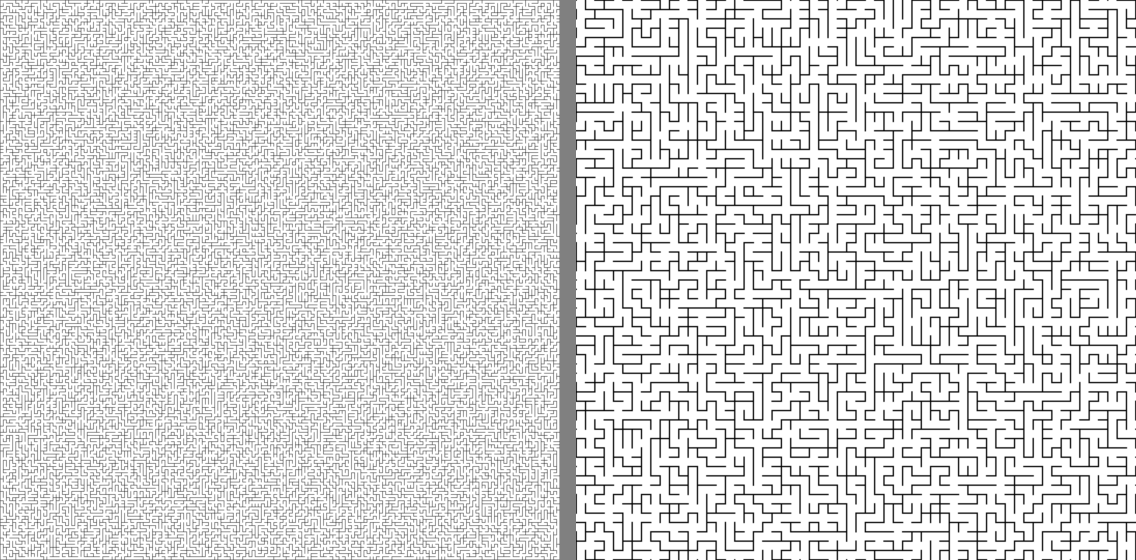
Left, the full canvas; right, a detail of the centre.
This pattern is drawn by a Shadertoy shader. Its source:

```glsl
// Draws a dense square maze of thin dark walls on white paper.

#define CELLS 180.0       // maze cells along each side
#define LINE 0.137        // wall thickness, in cells
#define SOFTNESS 1.0      // radius of the smoothing tent, in pixels
#define LOOP_STEPS 10     // longest closed loop that is broken up
#define YIELD_GAP 0.15    // rank lead at which a wall yields to its rival
#define PAPER vec3(1.0)
#define INK vec3(0.0)

float hash(vec2 p) {
    return fract(sin(dot(p, vec2(127.1, 311.7))) * 43758.5453);
}

// Unit step for index 0..3: right, left, down, up
vec2 stepOf(float k) {
    return k < 1.5 ? vec2(1.0 - 2.0 * k, 0.0) : vec2(0.0, 2.0 * k - 5.0);
}

bool isInside(vec2 node) {
    return all(greaterThan(node, vec2(0.5))) && all(lessThan(node, vec2(CELLS - 0.5)));
}

// x: preferred direction index, y: rank. Spreads walls evenly by turning
// aside when a clearly higher ranked neighbour aims at the same node.
vec2 preference(vec2 node) {
    float h = 4.0 * hash(node);
    float way = floor(h), rank = fract(h);
    vec2 dir = stepOf(way), target = node + dir;
    for (int k = 0; k < 4; k++) {
        vec2 side = stepOf(float(k));
        float rival = 4.0 * hash(target + side);
        bool sameTarget = distance(stepOf(floor(rival)), -side) < 0.5;
        if (sameTarget && fract(rival) > rank + YIELD_GAP)
            return vec2(mod(way + 2.0, 4.0), rank);
    }
    return vec2(way, rank);
}

// Follows the preferences from node + dir; true if they lead back to node.
// topRank receives the highest rank met on the way.
bool leadsBack(vec2 node, vec2 dir, out float topRank) {
    vec2 at = node + dir;
    topRank = 0.0;
    for (int i = 0; i < LOOP_STEPS; i++) {
        if (distance(at, node) < 0.5) return true;
        if (!isInside(at)) return false;
        vec2 wish = preference(at);
        topRank = max(topRank, wish.y);
        at += stepOf(wish.x);
    }
    return false;
}

// Each inner node grows one wall; the top node of a loop turns elsewhere
vec2 wallFrom(vec2 node) {
    if (!isInside(node)) return vec2(0.0);
    vec2 wish = preference(node);
    float topRank;
    vec2 dir = stepOf(wish.x);
    if (!leadsBack(node, dir, topRank) || wish.y < topRank) return dir;
    for (int k = 1; k < 4; k++) {
        dir = stepOf(mod(wish.x + float(k), 4.0));
        if (!leadsBack(node, dir, topRank)) return dir;
    }
    return dir;
}

// Integral of a unit tent from -1 to u
float tentArea(float u) {
    u = clamp(u, -1.0, 1.0);
    return 0.5 + u - 0.5 * u * abs(u);
}

// Share of a tent of the given radius around x that lies between lo and hi
float coverage(float x, float lo, float hi, float radius) {
    return tentArea((hi - x) / radius) - tentArea((lo - x) / radius);
}

void mainImage(out vec4 fragColor, in vec2 fragCoord) {
    // Square grid with the outer frame lying fully on the canvas
    float size = min(iResolution.x, iResolution.y);
    float scale = (CELLS + LINE) / size;
    vec2 p = (fragCoord - 0.5 * (iResolution.xy - size)) * scale - 0.5 * LINE;
    vec2 node = clamp(floor(p + 0.5), 0.0, CELLS);
    vec2 q = p - node;

    float radius = min(SOFTNESS * scale, 0.42);
    float halfLine = 0.5 * LINE;
    float acrossX = coverage(q.x, -halfLine, halfLine, radius);
    float acrossY = coverage(q.y, -halfLine, halfLine, radius);

    // The joint, then the four possible arms around it
    float ink = acrossX * acrossY;
    vec2 own = wallFrom(node);
    bool onFrame = !isInside(node);
    for (int k = 0; k < 4; k++) {
        vec2 dir = stepOf(float(k));
        vec2 other = node + dir;
        if (any(lessThan(other, vec2(-0.5))) || any(greaterThan(other, vec2(CELLS + 0.5))))
            continue;
        bool wall = (onFrame && !isInside(other)) || distance(own, dir) < 0.5
                 || distance(wallFrom(other), -dir) < 0.5;
        if (wall) {
            float across = dir.x != 0.0 ? acrossY : acrossX;
            ink += across * coverage(dot(q, dir), halfLine, 1.0 - halfLine, radius);
        }
    }

    fragColor = vec4(mix(PAPER, INK, clamp(ink, 0.0, 1.0)), 1.0);
}
```
